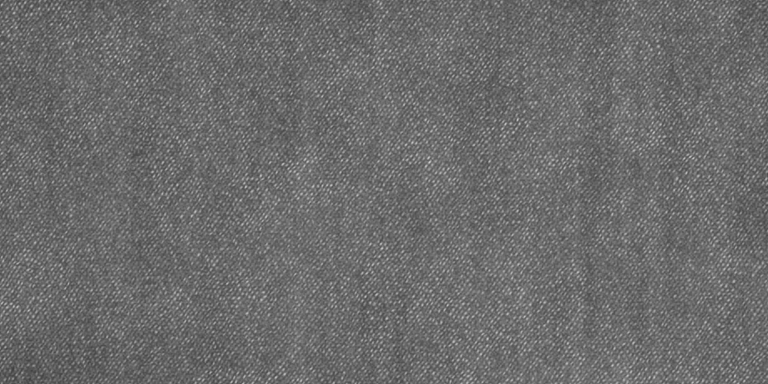
A Shadertoy shader for this texture:

```glsl
// Worn grey denim: fine twill ridges climb to the right, each split into
// short pale stitches of random brightness. Fibre grain, faint vertical yarn
// streaks, cloudy fading and a soft edge falloff are added on top.

const float TAU = 6.2831853;
const float TWILL_ANGLE = 0.91;      // radians above the horizontal
const float RIDGE_PERIOD = 0.0096;   // spacing across the ridges
const float STITCH_LENGTH = 0.0138;  // spacing along a ridge
const vec3 CLOTH_GREY = vec3(0.366);

float hash(vec2 p) {
    vec3 q = fract(p.xyx * vec3(0.1031, 0.1030, 0.0973));
    q += dot(q, q.yzx + 33.33);
    return fract((q.x + q.y) * q.z);
}

float valueNoise(vec2 p) {
    vec2 cell = floor(p);
    vec2 f = fract(p);
    f = f * f * (3.0 - 2.0 * f);
    float low = mix(hash(cell), hash(cell + vec2(1.0, 0.0)), f.x);
    float high = mix(hash(cell + vec2(0.0, 1.0)), hash(cell + 1.0), f.x);
    return mix(low, high, f.y);
}

// Layered noise centred on zero
float clouds(vec2 p) {
    float sum = 0.0;
    float weight = 0.5;
    for (int i = 0; i < 4; i++) {
        sum += weight * (valueNoise(p) - 0.5);
        p = p * 2.1 + 17.3;
        weight *= 0.55;
    }
    return sum;
}

// Brightness of the pale stitches lying along the diagonal ridges
float twill(vec2 p, float angle, float period, float stitchLength) {
    vec2 along = vec2(cos(angle), sin(angle));
    vec2 across = vec2(along.y, -along.x);
    float wobble = 0.6 * valueNoise(p * 20.0) + 0.35 * valueNoise(p * 65.0 + 9.0);
    float u = dot(p, across) / period + wobble;
    float ridge = floor(u);
    float v = dot(p, along) / stitchLength + 0.37 * ridge
            + 0.5 * hash(vec2(ridge + 400.0, 3.0));
    float shade = hash(vec2(ridge, floor(v)) + 400.0);
    float ridgeShape = 0.5 - 0.5 * cos(TAU * u);
    float stitchShape = 0.62 - 0.38 * cos(TAU * v);
    return mix(0.07, 0.31, pow(shade, 1.3)) * ridgeShape * stitchShape;
}

// Vertical yarns of uneven thickness
float yarnStreaks(vec2 p) {
    float fine = valueNoise(vec2(p.x * 110.0, p.y * 5.0)) - 0.5;
    float broad = valueNoise(vec2(p.x * 24.0, p.y * 1.5) + 50.0) - 0.5;
    return 0.028 * fine + 0.032 * broad;
}

// Gentle light falloff, with a paler band at the bottom right
float lighting(vec2 uv) {
    vec2 q = uv * 2.0 - vec2(1.1, 0.9);
    float falloff = 0.018 - 0.032 * q.x * q.x - 0.016 * q.y * q.y;
    float band = smoothstep(0.09, 0.0, uv.y) * smoothstep(0.35, 0.8, uv.x);
    return falloff + 0.025 * band;
}

void mainImage(out vec4 fragColor, in vec2 fragCoord) {
    vec2 p = fragCoord / iResolution.y;
    vec2 uv = fragCoord / iResolution.xy;

    // Woven stitches, stronger where the cloth is worn
    float wear = 1.0 + 0.9 * clouds(p * 9.0 + 5.0);
    float weave = wear * twill(p, TWILL_ANGLE, RIDGE_PERIOD, STITCH_LENGTH);

    // Fibre grain and large-scale tone
    float grain = 0.13 * (valueNoise(p * 230.0) - 0.5);
    float tone = 0.075 * clouds(p * 4.0) + yarnStreaks(p) + lighting(uv);

    fragColor = vec4(clamp(CLOTH_GREY + weave + grain + tone, 0.0, 1.0), 1.0);
}
```
